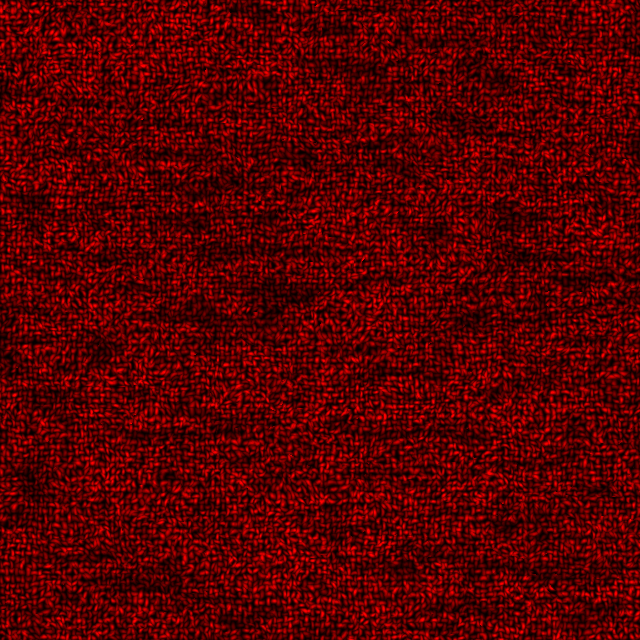
Reproduce this texture procedurally as a Shadertoy shader.

```glsl
// Coarse red boucle cloth: a plain weave of short, soft stitches whose
// directions get tangled in patches, with curled loose loops lying on top
// and broad horizontal slubs that shade the surface.

#define THREADS vec2(116.0, 108.0)  // stitches across the canvas
#define STITCH vec2(0.35, 0.64)     // half width and half length, in cells
#define LOOP vec2(0.19, 0.42)       // the same for loose loops, in loop cells
#define LOOP_SCALE 0.52             // loop cells per stitch cell
#define LOOP_SHARE 0.48             // share of loop cells that hold a loop
#define JITTER 0.42                 // wandering of stitches in their cells
#define WARP 0.9                    // waviness of the threads, in cells
#define SLUB_DEPTH 0.42             // darkness of the horizontal slubs
#define FIBRE 0.20                  // strength of the fine fuzz
#define EXPOSURE 0.97               // overall brightness

const float PI = 3.14159;

vec3 hash3(vec2 cell) {
    vec3 q = fract(vec3(cell.xyx) * vec3(0.1031, 0.1030, 0.0973));
    q += dot(q, q.yxz + 33.33);
    return fract((q.xxy + q.yxx) * q.zyx);
}

float noise(vec2 p) {
    vec2 i = floor(p), f = fract(p);
    f = f * f * (3.0 - 2.0 * f);
    float low = mix(hash3(i).x, hash3(i + vec2(1, 0)).x, f.x);
    float high = mix(hash3(i + vec2(0, 1)).x, hash3(i + vec2(1, 1)).x, f.x);
    return mix(low, high, f.y);
}

// Brightness of one soft, bent stitch, lit from the upper left.
float stitch(vec2 offset, float angle, float bend, vec2 size) {
    float c = cos(angle), s = sin(angle);
    vec2 q = vec2(c * offset.x + s * offset.y, c * offset.y - s * offset.x);
    q.x += bend * (q.y * q.y - 0.12);
    q /= size;
    float facing = dot(vec2(c, s), vec2(-0.5, 0.8));
    float relief = 1.0 + 0.32 * facing * clamp(q.x, -1.2, 1.2);
    return exp(-dot(q, q)) * relief;
}

// Alternating upright and level stitches, turned at random where tangled.
float weave(vec2 p, float tangle) {
    vec2 home = floor(p);
    float light = 0.0;
    for (int y = -1; y <= 1; y++)
    for (int x = -1; x <= 1; x++) {
        vec2 cell = home + vec2(x, y);
        vec3 place = hash3(cell + 17.0);
        vec3 look = hash3(cell + 271.0);
        vec2 centre = cell + 0.5 + JITTER * (place.xy - 0.5);
        float level = mod(cell.x + cell.y, 2.0);
        float angle = level * 0.5 * PI + (place.z - 0.5) * mix(0.35, 2.6, tangle);
        vec2 size = STITCH * mix(vec2(0.82), vec2(1.15), look.yz);
        float tone = mix(0.46, 1.0, look.x);
        light = max(light, tone * stitch(p - centre, angle, look.z - 0.5, size));
    }
    return light;
}

// Sparse curled loops in any direction.
float looseLoops(vec2 p, float tangle) {
    p *= LOOP_SCALE;
    vec2 home = floor(p);
    float light = 0.0;
    for (int y = -1; y <= 1; y++)
    for (int x = -1; x <= 1; x++) {
        vec2 cell = home + vec2(x, y);
        vec3 place = hash3(cell + 613.0);
        vec3 look = hash3(cell + 907.0);
        float present = step(look.x, LOOP_SHARE * (0.4 + 1.2 * tangle));
        vec2 centre = cell + 0.5 + 0.7 * (place.xy - 0.5);
        float bend = 2.2 * (look.y - 0.5);
        float tone = present * mix(0.62, 1.02, look.z);
        light = max(light, tone * stitch(p - centre, place.z * PI, bend, LOOP));
    }
    return light;
}

void mainImage(out vec4 fragColor, in vec2 fragCoord) {
    vec2 uv = fragCoord / iResolution.xy;
    vec2 p = uv * THREADS;

    // Wavy threads
    p += WARP * (vec2(noise(p * 0.22 + 41.0), noise(p * 0.22 + 83.0)) - 0.5);

    // Patches of order and tangle
    float tangle = smoothstep(0.25, 0.8, noise(uv * vec2(17.0, 34.0) + 7.0));

    // Weave, loop shadows to the lower right, then the loops themselves
    float light = weave(p, tangle);
    light *= 1.0 - 0.55 * looseLoops(p + vec2(-0.35, 0.6), tangle);
    light = max(light, looseLoops(p, tangle));

    // Horizontal slubs and slow changes of tone
    float slub = noise(uv * vec2(19.0, 62.0) + 120.0);
    light *= 1.0 - SLUB_DEPTH * smoothstep(0.5, 0.95, slub);
    light *= 0.92 + 0.18 * noise(uv * vec2(5.0, 11.0) + 60.0);

    // Fine fuzz
    light *= 1.0 + FIBRE * (noise(p * vec2(2.9, 2.5) + 300.0) - 0.5) * 2.0;

    fragColor = vec4(clamp(EXPOSURE * light, 0.0, 1.0), 0.0, 0.0, 1.0);
}
```
